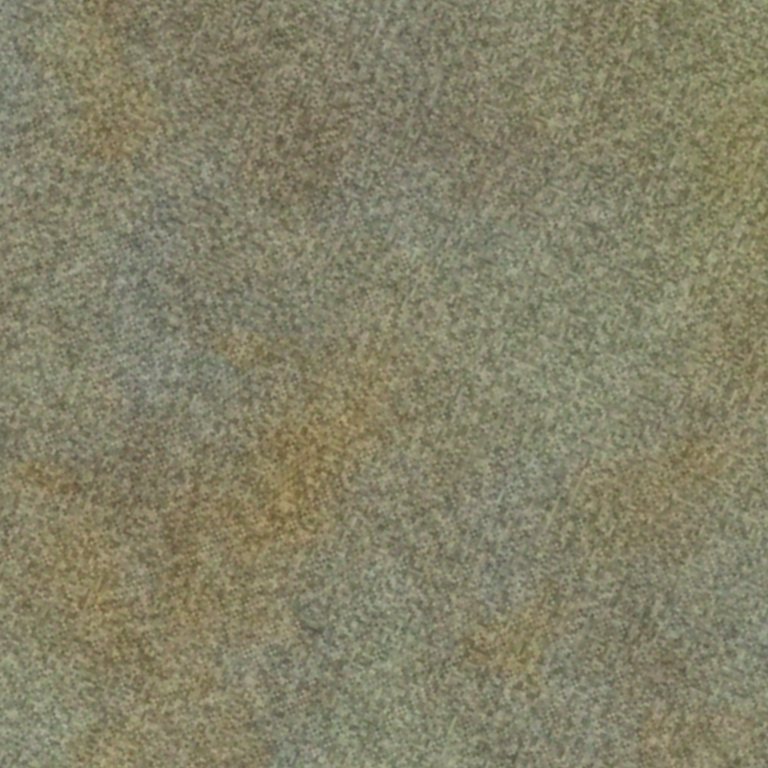
This texture is drawn by a three.js fragment shader. Its source:

```glsl
varying vec2 vUv;

const vec3 STONE = vec3(0.518, 0.508, 0.418);
const vec3 OCHRE = vec3(0.565, 0.488, 0.310);
const vec3 UMBER = vec3(0.480, 0.442, 0.355);
const vec3 SAGE  = vec3(0.535, 0.560, 0.460);
const vec3 SLATE = vec3(0.490, 0.508, 0.460);
const vec3 OLIVE = vec3(0.535, 0.520, 0.350);

float hash(vec2 p) {
  return fract(sin(dot(p, vec2(127.1, 311.7))) * 43758.5453);
}

float valueNoise(vec2 p) {
  vec2 cell = floor(p);
  vec2 f = fract(p);
  vec2 w = f * f * (3.0 - 2.0 * f);
  float low = mix(hash(cell), hash(cell + vec2(1.0, 0.0)), w.x);
  float high = mix(hash(cell + vec2(0.0, 1.0)), hash(cell + vec2(1.0, 1.0)), w.x);
  return mix(low, high, w.y);
}

vec2 turn(vec2 p, float angle) {
  float c = cos(angle);
  float s = sin(angle);
  return vec2(c * p.x - s * p.y, s * p.x + c * p.y);
}

float fbm(vec2 p) {
  float sum = 0.0;
  float amplitude = 0.5;
  for (int i = 0; i < 5; i++) {
    sum += amplitude * valueNoise(p);
    p = turn(p, 0.65) * 2.03 + 17.3;
    amplitude *= 0.5;
  }
  return sum / 0.96875;
}

// Soft-edged cloud cover, from 0 to 1
float stain(vec2 p, float scale, float seed, float threshold) {
  return smoothstep(threshold, threshold + 0.28, fbm(p * scale + seed));
}

// Soft tilted oval
float patchAt(vec2 p, vec2 center, vec2 radius, float angle) {
  vec2 d = turn(p - center, -angle) / radius;
  return exp(-dot(d, d));
}

// Signed fine grain centred on zero
float grain(vec2 p, float scale, float seed) {
  return valueNoise(turn(p, 0.4 + seed) * scale + seed * 31.0) - 0.5;
}

void main() {
  vec2 p = vUv;
  vec2 warp = vec2(fbm(p * 7.0 + 3.1), fbm(p * 7.0 + 41.7)) - 0.5;
  vec2 q = p + 0.16 * warp;

  // Broad mineral tints
  vec3 color = STONE;
  color = mix(color, SAGE, 0.65 * stain(q, 4.0, 11.0, 0.42));
  color = mix(color, UMBER, 0.60 * stain(q, 5.0, 27.0, 0.46));
  color = mix(color, SLATE, 0.65 * stain(q, 5.5, 53.0, 0.46));
  color = mix(color, OCHRE, 0.45 * stain(q, 6.0, 71.0, 0.54));

  // Larger regional tints
  color = mix(color, UMBER, 0.45 * patchAt(q, vec2(0.48, 0.90), vec2(0.32, 0.16), 0.0));
  color = mix(color, OLIVE, 0.65 * patchAt(q, vec2(0.97, 0.82), vec2(0.18, 0.26), 0.3));
  color = mix(color, SAGE, 0.55 * patchAt(q, vec2(0.74, 0.62), vec2(0.22, 0.14), -0.4));

  // Warm rust patches
  float rust = patchAt(q, vec2(0.40, 0.37), vec2(0.17, 0.09), 0.55);
  rust += 0.75 * patchAt(q, vec2(0.08, 0.21), vec2(0.08, 0.10), 0.0);
  rust += 0.65 * patchAt(q, vec2(0.27, 0.19), vec2(0.08, 0.06), 0.2);
  rust += 0.45 * patchAt(q, vec2(0.88, 0.37), vec2(0.15, 0.06), 0.3);
  color = mix(color, OCHRE, 0.80 * clamp(rust, 0.0, 1.0));

  // Mottling and sandy grain
  float light = 0.09 * (fbm(p * 22.0 + 5.0) - 0.5);
  light += 0.19 * grain(p, 240.0, 0.0) + 0.12 * grain(p, 150.0, 1.0);
  vec3 tint = vec3(grain(p, 130.0, 2.0), grain(p, 130.0, 3.0), grain(p, 130.0, 4.0));
  color += light * vec3(1.0, 0.99, 0.94) + 0.035 * tint;

  gl_FragColor = vec4(color, 1.0);
}
```
